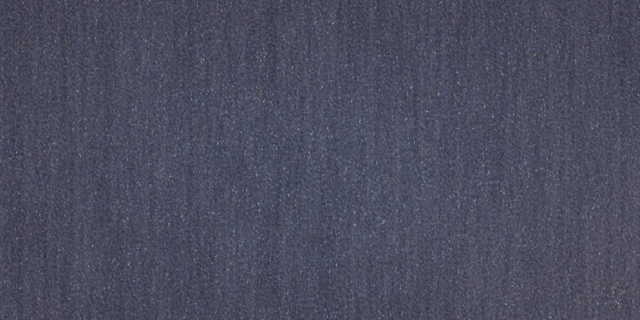
This texture is drawn by a WebGL 2 fragment shader. Its source:

```glsl
#version 300 es
precision highp float;
// Dark slate-blue denim: fine twill grain, faint vertical yarns and dense pale flecks.

uniform vec2 u_resolution;
out vec4 fragColor;

const float TAU = 6.2831853;

// Two independent random values in 0..1 per lattice cell.
vec2 hash2(vec2 cell) {
    uvec2 q = uvec2(ivec2(cell)) * 1664525u + 1013904223u;
    q.x += q.y * 1664525u;
    q.y += q.x * 1664525u;
    q ^= q >> 16u;
    q.x += q.y * 1664525u;
    q.y += q.x * 1664525u;
    q ^= q >> 16u;
    return vec2(q & 65535u) / 65535.0;
}

float cornerSlope(vec2 cell, vec2 offset) {
    float angle = TAU * hash2(cell).x;
    return dot(vec2(cos(angle), sin(angle)), offset);
}

float gradientNoise(vec2 p) {
    vec2 i = floor(p), f = p - i;
    vec2 w = f * f * f * (f * (f * 6.0 - 15.0) + 10.0);
    vec2 e = vec2(1.0, 0.0);
    float low = mix(cornerSlope(i, f), cornerSlope(i + e, f - e), w.x);
    float high = mix(cornerSlope(i + e.yx, f - e.yx), cornerSlope(i + 1.0, f - 1.0), w.x);
    return mix(low, high, w.y);
}

// Short slanted fibres scattered over a jittered grid; rarity thins out the bright ones.
vec3 flecks(vec2 p, float density, vec2 size, float gain, float rarity) {
    vec2 grid = p * density;
    vec2 home = floor(grid);
    vec3 light = vec3(0.0);
    for (int y = -1; y <= 1; y++) {
        for (int x = -1; x <= 1; x++) {
            vec2 cell = home + vec2(x, y);
            vec2 traits = hash2(cell + 523.0);
            vec2 d = (grid - cell - hash2(cell)) / density;
            float slant = mix(-1.0, 0.6, traits.y);
            d = mat2(cos(slant), -sin(slant), sin(slant), cos(slant)) * d / size;
            vec3 tint = mix(vec3(0.72, 0.92, 1.16), vec3(1.06, 1.0, 0.9),
                            smoothstep(0.4, 0.95, hash2(cell + 91.0).y));
            light += tint * gain * pow(traits.x, rarity) * exp(-dot(d, d));
        }
    }
    return light;
}

void main() {
    vec2 p = gl_FragCoord.xy / u_resolution.y;
    vec2 uv = gl_FragCoord.xy / u_resolution;

    // Broad lighting: a brighter, bluer middle and a greyer lower right.
    vec2 fromCentre = (uv - vec2(0.52, 0.46)) * vec2(1.7, 1.5);
    float glow = exp(-1.6 * dot(fromCentre, fromCentre));
    vec3 colour = mix(vec3(0.269, 0.264, 0.325), vec3(0.288, 0.299, 0.376), glow);
    colour += vec3(0.032, 0.027, 0.022) * smoothstep(0.45, 1.0, uv.x) * smoothstep(0.95, 0.1, uv.y);
    colour += 0.014 * gradientNoise(p * vec2(5.0, 3.0) + 4.6);

    // Vertical yarns, from soft bands to thin broken threads.
    float yarns = 0.017 * gradientNoise(vec2(p.x * 17.0, p.y * 0.8))
                + 0.040 * gradientNoise(vec2(p.x * 51.0 + 7.3, p.y * 3.0))
                + 0.036 * gradientNoise(vec2(p.x * 97.0 + 3.7, p.y * 14.0));

    // Twill ribs that reverse direction from one yarn column to the next.
    float zigzag = abs(fract(p.x * 22.0 + 0.2 * gradientNoise(p * 9.0)) - 0.5);
    float twill = 0.007 * sin(TAU * (p.y * 62.0 + zigzag * 1.6 + gradientNoise(p * 17.0)));

    // Fine fibres.
    vec2 slanted = vec2(p.x + p.y * 0.35, p.y);
    float grain = 0.072 * gradientNoise(slanted * vec2(123.0, 91.0) + 11.4)
                + 0.066 * gradientNoise(p * vec2(177.0, 153.0) + 37.1);
    colour += (yarns + twill + grain) * vec3(0.98, 1.0, 1.04);

    // Indigo and undyed threads shift the hue.
    float dye = gradientNoise(slanted * vec2(93.0, 71.0) + 71.6)
              + 0.4 * gradientNoise(p * vec2(31.0, 12.0) + 19.2);
    colour += dye * vec3(-0.031, -0.004, 0.030);

    // Flecks crowd together where the weave is loose.
    float loose = 1.0 + 0.9 * gradientNoise(p * vec2(26.0, 13.0) + 55.3);
    loose *= mix(0.75, 1.1, glow);
    colour += loose * flecks(p, 108.0, vec2(0.0020, 0.0032), 0.15, 3.0);
    colour += loose * flecks(p + 3.17, 72.0, vec2(0.0020, 0.0034), 0.22, 9.0);
    colour += flecks(p + 8.41, 41.0, vec2(0.0022, 0.0034), 0.36, 24.0);
    fragColor = vec4(clamp(colour, 0.0, 1.0), 1.0);
}
```
